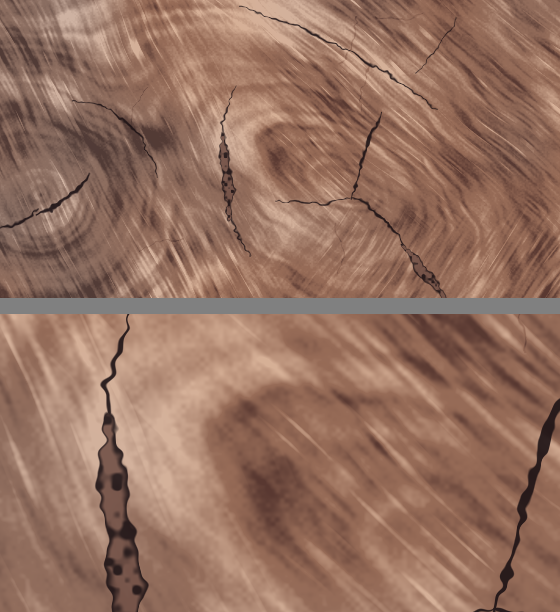
Top: the whole. Bottom: its middle third, enlarged.
A Shadertoy shader for this texture:

```glsl
const vec3 DARK_WOOD = vec3(0.31, 0.19, 0.17);
const vec3 MID_WOOD = vec3(0.59, 0.42, 0.34);
const vec3 PALE_WOOD = vec3(0.84, 0.69, 0.59);
const vec3 CRACK_BLACK = vec3(0.11, 0.07, 0.08);
const vec3 CRACK_BROWN = vec3(0.45, 0.32, 0.28);
const vec2 LEFT_HEART = vec2(0.13, 0.34);
const vec2 RIGHT_HEART = vec2(1.16, 0.36);
const float RING_FREQ = 12.0;
const float FINE_RING_FREQ = 60.0;
const float FIBRE_FREQ = 125.0;
const float GRAIN = 0.12;
const float TONE_BIAS = 0.53;
const int HAIRLINES = 6;
// Crack ends (start, end), and their bend and half width
const int CRACKS = 12;
const vec4 CRACK_ENDS[CRACKS] = vec4[](
    vec4(0.81, 0.975, 1.47, 0.632), vec4(0.245, 0.657, 0.53, 0.40),
    vec4(0.79, 0.706, 0.745, 0.53), vec4(0.745, 0.55, 0.775, 0.27),
    vec4(0.775, 0.30, 0.845, 0.14), vec4(1.28, 0.627, 1.186, 0.33),
    vec4(1.186, 0.335, 0.93, 0.326), vec4(1.186, 0.335, 1.37, 0.155),
    vec4(1.35, 0.18, 1.52, -0.03), vec4(-0.02, 0.235, 0.125, 0.29),
    vec4(0.125, 0.275, 0.30, 0.417), vec4(1.40, 0.755, 1.53, 0.94));
const vec2 CRACK_SHAPE[CRACKS] = vec2[](
    vec2(0.035, 0.0036), vec2(0.07, 0.0036), vec2(-0.01, 0.003),
    vec2(0.0, 0.019), vec2(-0.01, 0.0035), vec2(-0.01, 0.006),
    vec2(0.015, 0.003), vec2(0.02, 0.006), vec2(0.0, 0.016),
    vec2(-0.01, 0.005), vec2(-0.02, 0.007), vec2(-0.01, 0.0018));

float hash(vec2 p) { return fract(sin(dot(p, vec2(127.1, 311.7))) * 43758.5453); }

float noise(vec2 p) {
    vec2 i = floor(p), f = fract(p);
    f = f * f * (3.0 - 2.0 * f);
    return mix(mix(hash(i), hash(i + vec2(1, 0)), f.x),
               mix(hash(i + vec2(0, 1)), hash(i + vec2(1, 1)), f.x), f.y);
}
vec2 noise2(vec2 p) { return vec2(noise(p), noise(p + 71.0)) - 0.5; }

float fbm(vec2 p) {
    float sum = 0.0, amp = 0.53;
    for (int i = 0; i < 4; i++) {
        sum += amp * noise(p);
        p = mat2(1.6, 1.2, -1.2, 1.6) * p + 7.3;
        amp *= 0.5;
    }
    return sum;
}
vec2 turn(vec2 p, float a) {
    return vec2(cos(a) * p.x + sin(a) * p.y, cos(a) * p.y - sin(a) * p.x);
}
// Distance to a bowed line, and the position along it
vec2 bowedLine(vec2 p, vec2 a, vec2 b, float bend) {
    vec2 ab = b - a;
    float t = clamp(dot(p - a, ab) / dot(ab, ab), 0.0, 1.0);
    vec2 bow = normalize(vec2(-ab.y, ab.x)) * bend * 4.0 * t * (1.0 - t);
    return vec2(length(p - a - ab * t - bow), t);
}
// Growth rings wrapped round both hearts
float ringField(vec2 p) {
    p += 0.12 * vec2(fbm(p * 3.0) - 0.5, fbm(p * 3.0 + 31.0) - 0.5) + 0.012 * noise2(p * 17.0);
    float left = length((p - LEFT_HEART) * vec2(0.9, 1.1));
    float right = length(turn(p - RIGHT_HEART, -0.6) * vec2(0.6, 1.15));
    float h = clamp(0.5 + 4.0 * (right - left), 0.0, 1.0);
    return mix(right, left, h) - 0.12 * h * (1.0 - h);
}
// Thin streaks running along one angle, slightly wavy
float fibres(vec2 p, float angle) {
    vec2 q = turn(p, angle) + 0.03 * noise(p * 5.0);
    float fine = noise(q * vec2(13.0, FIBRE_FREQ));
    float broad = noise(q * vec2(7.0, FIBRE_FREQ * 0.35) + 19.0);
    float scratch = smoothstep(0.76, 1.0, noise(q * vec2(8.0, FIBRE_FREQ * 0.9) + 53.0));
    return 0.65 * (fine - 0.5) + 0.5 * (broad - 0.5) + 0.55 * scratch;
}
void mainImage(out vec4 fragColor, in vec2 fragCoord) {
    vec2 p = fragCoord / iResolution.y;
    vec2 edge = fragCoord / iResolution.xy - 0.5;
    float pixel = 1.0 / iResolution.y;
    // Rings and cloudy stains
    float ring = ringField(p);
    float tone = TONE_BIAS + 0.55 * (noise(vec2(ring * RING_FREQ, 3.0) + p * 2.5) - 0.5);
    tone += 0.42 * (noise(vec2(ring * FINE_RING_FREQ, 9.0) + p * 7.0) - 0.5) * (0.4 + noise(p * 4.0));
    tone += 0.95 * (fbm(p * 4.0 + 12.0) - 0.5);
    // Fibres change direction across the slab
    float rightSide = smoothstep(0.75, 1.25, p.x + 0.3 * p.y);
    float lowerRight = rightSide * smoothstep(0.36, 0.16, p.y);
    float grainLines = mix(fibres(p, -1.1), fibres(p, -0.72), rightSide);
    grainLines = mix(grainLines, fibres(p, 1.0), lowerRight);
    tone += grainLines * (0.2 + 0.75 * noise(p * 6.0 + 40.0));
    tone += GRAIN * (noise(p * 190.0) - 0.5);
    // Dark stain beside the right heart
    vec2 stain = turn(p - vec2(0.95, 0.46), -1.0) / vec2(0.15, 0.075);
    tone -= 0.17 * smoothstep(1.3, 0.5, length(stain) + 0.9 * (fbm(p * 14.0) - 0.5));
    // Cracks with ragged edges, crumbled floors and pale rims
    vec2 ragged = p + 0.016 * noise2(p * 22.0) + 0.009 * noise2(p * 80.0);
    float crack = 0.0, crumbs = 0.0, rim = 0.0;
    for (int i = 0; i < CRACKS; i++) {
        vec2 shape = CRACK_SHAPE[i];
        vec2 line = bowedLine(ragged, CRACK_ENDS[i].xy, CRACK_ENDS[i].zw, shape.x);
        float width = shape.y * (0.4 + 0.6 * sin(3.14159 * line.y)) * (0.45 + 0.9 * noise(p * 38.0));
        float cover = smoothstep(width + pixel, width - pixel, line.x);
        crack = max(crack, cover);
        crumbs = max(crumbs, smoothstep(0.009, 0.016, shape.y) * smoothstep(width, width * 0.5, line.x));
        rim = max(rim, shape.y * exp(-line.x / 0.05));
    }
    tone += 16.0 * rim * (0.2 + noise(p * 16.0));
    // Faint scattered hairlines
    for (int i = 0; i < HAIRLINES; i++) {
        float id = float(i), angle = 6.28318 * hash(vec2(id, 3.0));
        vec2 start = vec2(hash(vec2(id, 1.0)) * 1.88, hash(vec2(id, 2.0)));
        vec2 end = start + 0.16 * vec2(cos(angle), sin(angle));
        tone -= 0.2 * smoothstep(0.001 + pixel, 0.0, bowedLine(ragged, start, end, 0.015).x);
    }
    // Wood colour, greyer on the left, darker at the borders
    tone = clamp(tone + 0.07 - 0.6 * dot(edge, edge), 0.0, 1.0);
    vec3 color = mix(DARK_WOOD, MID_WOOD, smoothstep(-0.15, 0.5, tone));
    color = mix(color, PALE_WOOD, max(0.0, tone * 2.0 - 1.0));
    float fade = 0.35 * smoothstep(0.0, -0.5, edge.x) + 0.35 * (noise(p * 4.0 + 80.0) - 0.45);
    vec3 grey = dot(color, vec3(0.3, 0.59, 0.11)) * vec3(1.06, 0.98, 0.96);
    color = mix(color, grey, clamp(fade, 0.0, 0.5));
    vec3 floorColor = mix(CRACK_BLACK, CRACK_BROWN, crumbs * smoothstep(0.25, 0.6, noise(p * 95.0)));
    fragColor = vec4(mix(color, floorColor, crack * 0.9), 1.0);
}
```
